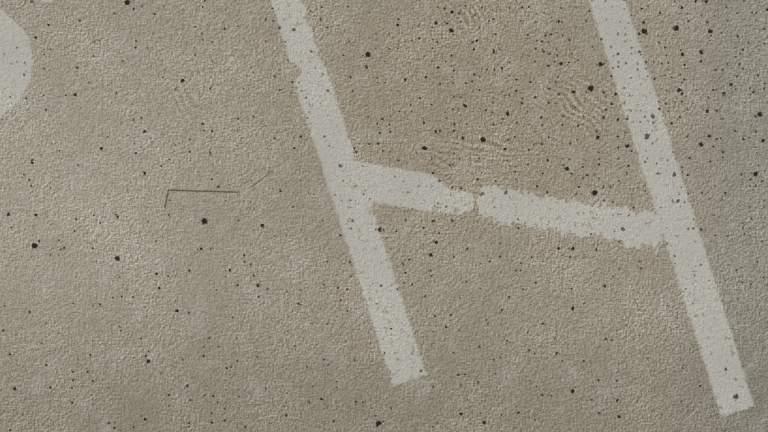
A WebGL 2 fragment shader for this texture:

```glsl
#version 300 es
precision highp float;
// Worn pale paint stripes on gritty, pitted tan concrete in low sunlight.
uniform vec2 u_resolution;
out vec4 fragColor;

vec2 hash2(vec2 cell) {
  uvec2 q = uvec2(ivec2(cell) + 4096);
  uint h = q.x * 1597334677u ^ q.y * 3812015801u;
  h = (h ^ (h >> 15)) * 2246822519u;
  h ^= h >> 13;
  return vec2(h & 65535u, h >> 16) / 65535.0;
}

float corner(vec2 cell, vec2 offset) {
  float angle = 6.2832 * hash2(cell).x;
  return dot(vec2(cos(angle), sin(angle)), offset);
}

// Gradient noise, roughly -0.7 to 0.7
float noise(vec2 p) {
  vec2 i = floor(p), f = fract(p);
  vec2 u = f * f * f * (f * (f * 6.0 - 15.0) + 10.0);
  vec2 e = vec2(1, 0);
  return mix(mix(corner(i, f), corner(i + e.xy, f - e.xy), u.x),
             mix(corner(i + e.yx, f - e.yx), corner(i + e.xx, f - e.xx), u.x), u.y);
}

float fbm(vec2 p) {
  float sum = 0.0, amp = 1.0;
  for (int i = 0; i < 4; i++) {
    sum += amp * noise(p);
    p = mat2(1.6, 1.2, -1.2, 1.6) * p + 7.3;
    amp *= 0.55;
  }
  return sum;
}

// Signed distance to a square-ended bar from a to b
float bar(vec2 p, vec2 a, vec2 b, float halfWidth) {
  vec2 axis = normalize(b - a), q = p - 0.5 * (a + b);
  vec2 d = abs(vec2(dot(q, axis), dot(q, vec2(-axis.y, axis.x))));
  d -= vec2(0.5 * length(b - a), halfWidth);
  return length(max(d, 0.0)) + min(max(d.x, d.y), 0.0);
}

float segment(vec2 p, vec2 a, vec2 b) {
  vec2 ab = b - a;
  return length(p - a - ab * clamp(dot(p - a, ab) / dot(ab, ab), 0.0, 1.0));
}

float blob(vec2 p, vec2 centre, vec2 size) {
  vec2 q = (p - centre) / size;
  return exp(-dot(q, q));
}

// Pressed ridges, bent by noise and limited to a soft patch
float ridges(vec2 p, vec2 centre, vec2 size, vec2 direction) {
  float wave = sin(dot(p, direction) + 7.0 * noise(p * 18.0));
  return wave * blob(p, centre, size) * smoothstep(-0.3, 0.2, noise(p * 20.0 + 4.0));
}

// Fine surface height, used for grit shading
float grit(vec2 p) {
  return noise(p * 230.0) + 0.8 * noise(p * 140.0 + 9.0) + 0.5 * noise(p * 70.0);
}

void main() {
  vec2 p = gl_FragCoord.xy / u_resolution.y;
  float px = 1.0 / u_resolution.y;
  float mottle = fbm(p * 5.0), wear = fbm(p * 34.0), chips = fbm(p * 80.0 + 12.0);

  // Concrete: warm upper middle, greyer right, darker bottom
  vec3 color = vec3(0.586, 0.56, 0.503);
  color = mix(color, vec3(0.572, 0.53, 0.458), 0.8 * blob(p, vec2(1.08, 0.74), vec2(0.42, 0.36)));
  color = mix(color, vec3(0.545, 0.53, 0.485), 0.8 * smoothstep(1.5, 1.75, p.x));
  color += 0.035 * blob(p, vec2(0.1, 0.55), vec2(0.45, 0.4));
  color -= 0.04 * smoothstep(0.4, 0.0, p.y);
  color += 0.03 * mottle + 0.022 * wear;
  color = mix(color, vec3(0.65, 0.64, 0.6), 0.35 * smoothstep(0.1, 0.7, fbm(p * 14.0 + 20.0)));

  // Paint: two leaning bars, a ragged cross piece and corner patches
  float leftBar = bar(p, vec2(0.645, 1.05), vec2(0.949, 0.12), 0.0405);
  leftBar += 0.04 * blob(p, vec2(0.672, 0.835), vec2(0.035, 0.015));
  leftBar += 0.007 * smoothstep(0.8, 0.9, p.y) * (1.0 + wear);
  float rightBar = bar(p, vec2(1.389, 1.05), vec2(1.708, 0.048), 0.0405);
  float crossBar = bar(p, vec2(0.82, 0.584), vec2(1.54, 0.461), 0.043);
  crossBar += 0.05 * blob(p, vec2(1.065, 0.58), vec2(0.035, 0.028));
  crossBar += 0.045 * blob(p, vec2(1.101, 0.54), vec2(0.01, 0.06));
  crossBar += (0.005 + 0.014 * wear + 0.006 * chips) * smoothstep(0.97, 1.07, p.x);
  float patches = min(max(length(p - vec2(-0.075, 0.86)) - 0.15, p.y - 0.98 + 0.9 * p.x),
                      length(p - vec2(0.11, 1.02)) - 0.025);
  float paintEdge = min(min(leftBar, rightBar), min(crossBar, patches)) + 0.002 * wear + 0.004 * chips;
  float paint = smoothstep(0.002 + px, -0.002 - px, paintEdge);
  paint *= 1.0 - 0.75 * smoothstep(0.3, 0.7, chips + 0.4 * wear + 0.3 * mottle);
  color = mix(color, vec3(0.69, 0.685, 0.65) + 0.025 * mottle, 0.92 * paint);

  // Grit lit from the upper left, softer on paint
  float relief = grit(p) - grit(p + vec2(-0.003, 0.003));
  float roughness = (1.0 - 0.5 * paint) * (1.0 + 0.5 * mottle);
  color += (0.08 * relief + 0.07 * grit(p + 3.0)) * roughness;
  color -= 0.15 * smoothstep(0.38, 0.7, noise(p * 110.0 + 40.0)) * roughness;

  // Pressed ridge marks
  float marks = ridges(p, vec2(1.34, 0.76), vec2(0.1, 0.07), vec2(250, 330));
  marks += ridges(p, vec2(1.1, 0.64), vec2(0.12, 0.05), vec2(90, 420));
  marks += ridges(p, vec2(1.08, 0.97), vec2(0.05, 0.05), vec2(330, 260));
  marks += 0.5 * ridges(p, vec2(0.43, 0.77), vec2(0.07, 0.07), vec2(330, 200));
  color += 0.07 * marks * (1.0 - paint);

  // Dark pits in three sizes, denser towards the upper right
  float density = 0.07 + 0.2 * smoothstep(0.6, 1.2, p.x) * smoothstep(0.3, 0.8, p.y);
  for (int i = 0; i < 3; i++) {
    float size = 0.016 * exp2(float(i));
    vec2 q = p / size;
    vec2 cell = floor(q) + 137.0 * float(i);
    vec2 pick = hash2(cell + 500.0);
    float radius = size * mix(0.06, 0.12, pick.y * pick.y) * (i == 0 ? 1.4 : 0.9);
    float d = length((fract(q) - 0.25 - 0.5 * hash2(cell)) * size) - radius;
    d += 0.003 * noise(p * 170.0);
    float pit = smoothstep(px, -px, d) * step(pick.x, density) * (1.0 - 0.35 * paint);
    color = mix(color, vec3(0.16, 0.14, 0.12), pit * (i == 0 ? 0.75 : 0.95));
  }

  // Thin bent twig
  float twig = min(segment(p, vec2(0.382, 0.52), vec2(0.39, 0.56)), segment(p, vec2(0.39, 0.56), vec2(0.55, 0.555)));
  twig = min(twig, segment(p, vec2(0.58, 0.565), vec2(0.63, 0.605)) + 0.001);
  color = mix(color, vec3(0.27, 0.24, 0.2), 0.65 * smoothstep(0.0012 + px, 0.0, twig));
  fragColor = vec4(clamp(color, 0.0, 1.0), 1.0);
}
```
